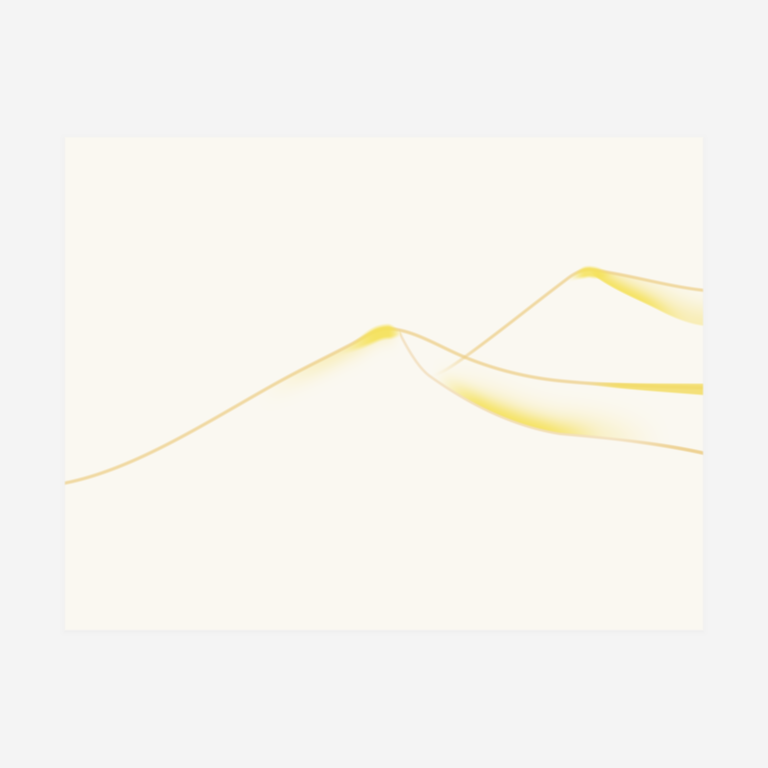
Give the GLSL for this background, as a WebGL 2 fragment shader.

```glsl
#version 300 es
precision highp float;

uniform vec2 u_resolution;
out vec4 fragColor;

const vec3 WALL = vec3(0.957, 0.957, 0.957);
const vec3 PAPER = vec3(0.982, 0.973, 0.945);
const vec3 OCHRE = vec3(0.925, 0.800, 0.510);
const vec3 BLUSH = vec3(0.945, 0.865, 0.730);
const vec3 LEMON = vec3(0.960, 0.885, 0.350);
const vec3 CREAM = vec3(0.970, 0.920, 0.660);

// Cubic between two points with end slopes; returns height and slope
vec2 arc(float x, vec2 a, vec2 b, float slopeA, float slopeB) {
    float h = b.x - a.x;
    float t = clamp((x - a.x) / h, 0.0, 1.0);
    float rise = b.y - a.y;
    float c2 = 3.0 * rise - h * (2.0 * slopeA + slopeB);
    float c3 = h * (slopeA + slopeB) - 2.0 * rise;
    float y = a.y + t * (h * slopeA + t * (c2 + t * c3));
    return vec2(y, slopeA + t * (2.0 * c2 + 3.0 * t * c3) / h);
}

vec2 frontRidge(float x) {
    vec2 foot = vec2(0.0846, 0.371), flank = vec2(0.358, 0.500);
    vec2 shoulder = vec2(0.456, 0.551), peak = vec2(0.508, 0.572);
    vec2 descent = vec2(0.605, 0.535), valley = vec2(0.730, 0.504);
    if (x < flank.x) return arc(x, foot, flank, 0.20, 0.56);
    if (x < shoulder.x) return arc(x, flank, shoulder, 0.56, 0.52);
    if (x < peak.x) return arc(x, shoulder, peak, 0.52, -0.08);
    if (x < descent.x) return arc(x, peak, descent, -0.08, -0.41);
    if (x < valley.x) return arc(x, descent, valley, -0.41, -0.10);
    return arc(x, valley, vec2(0.916, 0.495), -0.10, -0.03);
}

vec2 frontFold(float x) {
    vec2 bend = vec2(0.560, 0.510), hollow = vec2(0.729, 0.435);
    if (x < bend.x) return arc(x, vec2(0.520, 0.567), bend, -2.0, -0.72);
    if (x < hollow.x) return arc(x, bend, hollow, -0.72, -0.16);
    return arc(x, hollow, vec2(0.916, 0.410), -0.09, -0.22);
}

vec2 backRidge(float x) {
    vec2 crossing = vec2(0.605, 0.535), shoulder = vec2(0.740, 0.638);
    vec2 peak = vec2(0.768, 0.649);
    if (x < crossing.x) return arc(x, vec2(0.560, 0.510), crossing, 0.25, 0.72);
    if (x < shoulder.x) return arc(x, crossing, shoulder, 0.72, 0.75);
    if (x < peak.x) return arc(x, shoulder, peak, 0.75, 0.0);
    return arc(x, peak, vec2(0.916, 0.622), -0.12, -0.11);
}

vec2 backFold(float x) {
    vec2 bend = vec2(0.859, 0.596);
    if (x < bend.x) return arc(x, vec2(0.765, 0.648), bend, -0.80, -0.52);
    return arc(x, bend, vec2(0.916, 0.576), -0.52, -0.12);
}

// Signed distance above a curve, corrected for its slope
float above(vec2 p, vec2 curve) {
    return (p.y - curve.x) * inversesqrt(1.0 + curve.y * curve.y);
}

float stroke(float d, float halfWidth, float soft) {
    return 1.0 - smoothstep(halfWidth - soft, halfWidth + soft, abs(d));
}

// Pigment with one crisp side that fades with depth
float wash(float depth, float reach) {
    float t = depth / reach;
    return smoothstep(-0.002, 0.002, depth) * exp(-t * t);
}

float span(float x, float start, float full, float fade, float end) {
    return smoothstep(start, full, x) * (1.0 - smoothstep(fade, end, x));
}

float boxDistance(vec2 p, vec2 halfSize) {
    vec2 q = abs(p) - halfSize;
    return length(max(q, 0.0)) + min(max(q.x, q.y), 0.0);
}

void main() {
    float side = min(u_resolution.x, u_resolution.y);
    vec2 p = (gl_FragCoord.xy - 0.5 * u_resolution) / side + 0.5;
    float x = p.x, soft = max(0.0018, 0.75 / side);

    float ridge = above(p, frontRidge(x));
    float fold = above(p, frontFold(x));
    float farRidge = above(p, backRidge(x));
    float farFold = above(p, backFold(x));
    vec3 ink = PAPER;

    // Soft washes along the slopes
    ink = mix(ink, CREAM, 0.65 * wash(-ridge, 0.018) * span(x, 0.33, 0.44, 0.50, 0.525));
    ink = mix(ink, CREAM, 0.75 * wash(fold, 0.030) * span(x, 0.57, 0.67, 0.73, 0.88));
    ink = mix(ink, LEMON, 0.85 * wash(fold, 0.015) * span(x, 0.56, 0.63, 0.70, 0.79));
    float between = smoothstep(-soft, soft, -farRidge) * span(x, 0.765, 0.78, 0.95, 1.0);
    ink = mix(ink, CREAM, 0.80 * between * wash(farFold, 0.028));
    ink = mix(ink, LEMON, 0.85 * between * wash(farFold, 0.012) * span(x, 0.76, 0.78, 0.83, 0.90));

    // Thin contour lines
    ink = mix(ink, BLUSH, 0.80 * stroke(fold, 0.0017, soft) * span(x, 0.519, 0.522, 0.95, 1.0));
    ink = mix(ink, OCHRE, 0.75 * stroke(fold, 0.0022, soft) * span(x, 0.79, 0.90, 0.95, 1.0));
    ink = mix(ink, OCHRE, 0.70 * stroke(farRidge, 0.0020, soft) * span(x, 0.558, 0.63, 0.95, 1.0));
    ink = mix(ink, OCHRE, 0.70 * stroke(ridge, 0.0021, soft));

    // Bright crests and the widening ribbon
    float crest = span(x, 0.435, 0.492, 0.505, 0.528);
    ink = mix(ink, LEMON, 0.90 * crest * stroke(ridge + 0.004, 0.0075 * crest + 0.001, 0.0035));
    float farCrest = span(x, 0.738, 0.763, 0.773, 0.805);
    ink = mix(ink, LEMON, 0.85 * farCrest * stroke(farRidge + 0.003, 0.0055 * farCrest + 0.001, 0.003));
    float widen = clamp((x - 0.755) / 0.16, 0.0, 1.0);
    ink = mix(ink, mix(OCHRE, LEMON, 0.75), 0.85 * smoothstep(0.0, 0.35, widen)
        * stroke(ridge + 0.002 * widen, 0.0015 + 0.0058 * widen, soft));

    // Paper sheet with a faint shadow beneath
    vec2 center = vec2(0.500, 0.5005), halfSize = vec2(0.4154, 0.3208);
    float shadow = exp(-max(boxDistance(p - center + vec2(0.0, 0.002), halfSize), 0.0) / 0.003);
    float sheet = 1.0 - smoothstep(-soft, soft, boxDistance(p - center, halfSize));
    fragColor = vec4(mix(WALL - 0.018 * shadow, ink, sheet), 1.0);
}
```
